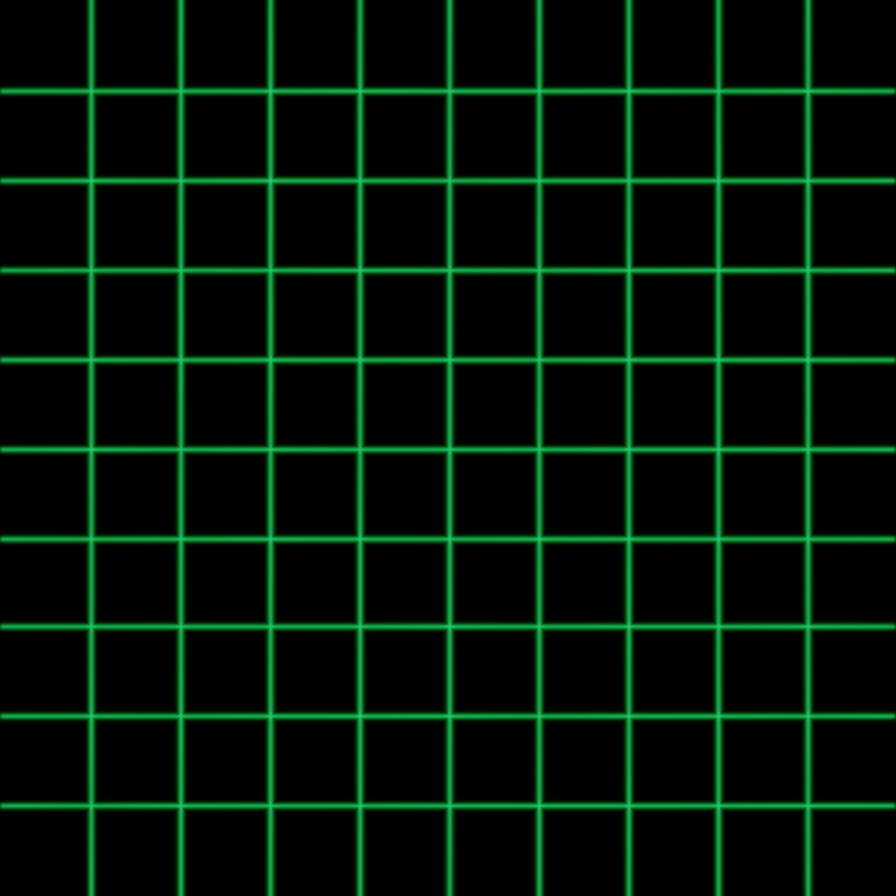
Write a Shadertoy shader that draws this pattern.

```glsl
// Soft green graph grid on black: nine upright and nine level lines
// split the canvas into ten by ten cells. Each line is a Gaussian glow around
// the nearest grid position, with slight drift, strength changes and worn ends.

const float CELLS = 10.0;
const vec2 LINE_SIGMA = vec2(0.0029, 0.0027);   // upright, level softness
const float UPRIGHT_SHIFT = 0.0020;
const float LEVEL_SHIFT_LOW = 0.0006;           // the lowest three level lines
const float LEVEL_SHIFT_HIGH = -0.0018;         // the others
const float LOW_LINES = 3.5;
const vec3 LINE_COLOR = vec3(0.085, 0.665, 0.315);
const vec3 FALLOFF = vec3(3.1, 1.0, 1.8);       // red and blue fade sooner
const float CROSSING_GAIN = 0.17;
const float STRENGTH_VARIATION = 0.05;
const float END_FADE = 0.0035;
const vec3 END_TINT = vec3(0.0, 0.04, 0.22);

float hash(vec2 p) {
    vec3 q = fract(vec3(p.xyx) * 0.1031);
    q += dot(q, q.yzx + 33.33);
    return fract((q.x + q.y) * q.z);
}

// Index of the nearest inner line; the canvas border has none.
vec2 nearestLine(vec2 uv) {
    return clamp(floor(uv * CELLS + 0.5), 1.0, CELLS - 1.0);
}

// Glow of the upright (x) and level (y) line nearest to uv.
vec2 lineGlow(vec2 uv, vec2 index, vec2 pixel) {
    float levelShift = index.y < LOW_LINES ? LEVEL_SHIFT_LOW : LEVEL_SHIFT_HIGH;
    vec2 center = index / CELLS + vec2(UPRIGHT_SHIFT, levelShift);
    vec2 sigma = max(LINE_SIGMA, 0.6 * pixel);
    vec2 d = (uv - center) / sigma;
    return exp(-0.5 * d * d) * LINE_SIGMA / sigma;
}

// Strength of each line, blended smoothly between its segments.
vec2 segmentStrength(vec2 uv, vec2 index) {
    vec2 along = uv.yx * CELLS;
    vec2 cell = floor(along);
    vec2 blend = smoothstep(0.0, 1.0, along - cell);
    vec2 a = vec2(hash(vec2(index.x, cell.x)), hash(vec2(index.y + 40.0, cell.y)));
    vec2 b = vec2(hash(vec2(index.x, cell.x + 1.0)), hash(vec2(index.y + 40.0, cell.y + 1.0)));
    return 1.0 + STRENGTH_VARIATION * (mix(a, b, blend) - 0.5);
}

void mainImage(out vec4 fragColor, in vec2 fragCoord) {
    vec2 uv = fragCoord / iResolution.xy;
    vec2 index = nearestLine(uv);
    vec2 glow = lineGlow(uv, index, 1.0 / iResolution.xy);
    glow *= segmentStrength(uv, index);

    // Level lines thin out at both ends, with a cool tint on the left.
    float leftEnd = 1.0 - smoothstep(0.0, END_FADE, uv.x);
    float rightEnd = smoothstep(1.0 - END_FADE, 1.0, uv.x);
    glow.y *= 1.0 - 0.45 * max(leftEnd, rightEnd);

    // Lines merge, and crossings gain a little light.
    float light = max(glow.x, glow.y) + CROSSING_GAIN * glow.x * glow.y;
    vec3 color = LINE_COLOR * pow(vec3(light), FALLOFF);
    color += END_TINT * leftEnd * glow.y;

    fragColor = vec4(color, 1.0);
}
```
